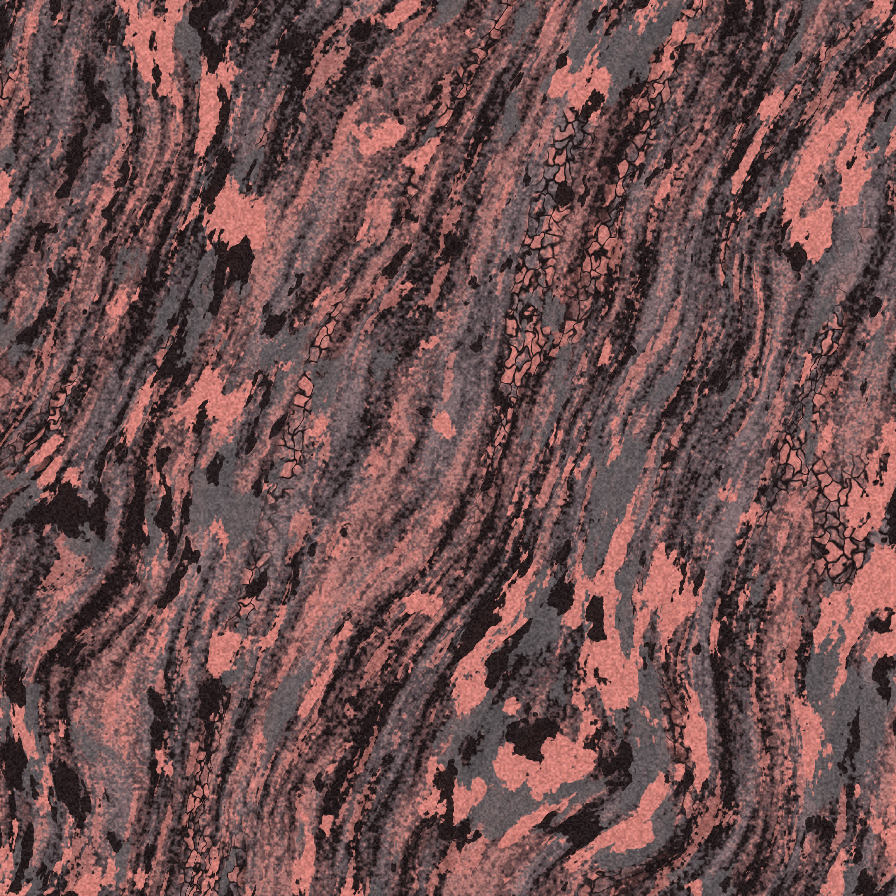
This texture is drawn by a WebGL 2 fragment shader. Its source:

```glsl
#version 300 es
precision highp float;

uniform vec2 u_resolution;
out vec4 fragColor;

float hash(vec2 c) {
    vec3 a = fract(c.xyx * 0.1031);
    a += dot(a, a.yzx + 33.33);
    return fract((a.x + a.y) * a.z);
}

float noise(vec2 p) {
    vec2 i = floor(p), f = fract(p);
    f = f * f * (3.0 - 2.0 * f);
    return mix(mix(hash(i), hash(i + vec2(1, 0)), f.x),
               mix(hash(i + vec2(0, 1)), hash(i + vec2(1, 1)), f.x), f.y);
}

float fbm(vec2 p, int octaves) {
    float sum = 0.0, amp = 0.5, total = 0.0;
    for (int i = 0; i < octaves; i++) {
        sum += amp * noise(p);
        total += amp;
        amp *= 0.56;
        p = p * 2.03 + 17.3;
    }
    return sum / total;
}

// x: distance to the cell border, y: random value of the cell
vec2 pebbles(vec2 p) {
    vec2 cell = floor(p);
    float nearest = 9.0, second = 9.0, id = 0.0;
    for (int y = -1; y <= 1; y++)
    for (int x = -1; x <= 1; x++) {
        vec2 c = cell + vec2(x, y);
        float d = length(c + 0.1 + 0.8 * vec2(hash(c), hash(c + 57.0)) - p);
        if (d < nearest) {
            second = nearest;
            nearest = d;
            id = hash(c + 91.0);
        } else {
            second = min(second, d);
        }
    }
    return vec2(second - nearest, id);
}

// x runs across the layers, y along them
vec2 flowCoords(vec2 p) {
    vec2 q = vec2(dot(p, vec2(0.94, -0.34)), dot(p, vec2(0.34, 0.94))) + 5.0;
    q.x += 0.1 * (noise(q * vec2(3.0, 3.2)) - 0.5);
    q.x += 0.06 * (noise(q * vec2(7.0, 6.5) + 31.0) - 0.5);
    q.x += 0.014 * (fbm(q * vec2(30.0, 20.0) + 11.0, 3) - 0.5);
    return q;
}

void main() {
    vec2 p = gl_FragCoord.xy / min(u_resolution.x, u_resolution.y);
    vec2 q = flowCoords(p);
    float grain = noise(p * 430.0);
    float speck = fbm(p * 260.0 + 40.0, 2);

    vec3 black = vec3(0.13, 0.095, 0.1);
    vec3 slate = vec3(0.37, 0.345, 0.355);
    vec3 salmon = vec3(0.84, 0.51, 0.475);

    // Fine layered streaks
    float band = fbm(q * vec2(24.0, 2.2) + 8.0, 2);
    float streak = fbm(q * vec2(85.0, 9.0), 4);
    float tone = 0.46 + 1.25 * (streak - 0.5) + 0.5 * (band - 0.5) + 0.7 * (speck - 0.5);
    float warmth = smoothstep(0.35, 0.65, fbm(q * vec2(40.0, 4.0) + 63.0, 3) + 0.35 * (grain - 0.5));
    vec3 light = mix(vec3(0.5, 0.42, 0.43), vec3(0.68, 0.46, 0.44), warmth);
    vec3 middle = mix(vec3(0.35, 0.3, 0.315), vec3(0.42, 0.295, 0.295), warmth);
    vec3 color = mix(black, middle, smoothstep(0.1, 0.47, tone));
    color = mix(color, light, smoothstep(0.45, 0.78, tone));

    // Thin broken salmon veins
    float vein = fbm(q * vec2(90.0, 14.0) + 120.0, 4) + 0.25 * (speck - 0.5);
    color = mix(color, salmon, 0.65 * smoothstep(0.62, 0.69, vein));

    // Chains of pebbles with dark joints
    float chain = 1.0 - smoothstep(0.04, 0.09, abs(noise(q * vec2(7.5, 1.5) + 45.0) - 0.5));
    chain *= smoothstep(0.4, 0.55, fbm(q * vec2(14.0, 6.0) + 77.0, 2));
    vec2 wobble = vec2(noise(q * 120.0), noise(q * 120.0 + 19.0));
    vec2 stone = pebbles(q * vec2(88.0, 54.0) + 0.8 * wobble);
    vec3 stoneColor = mix(color, salmon, 0.8 * smoothstep(0.35, 0.75, stone.y));
    stoneColor = mix(black, stoneColor, smoothstep(0.04, 0.26, stone.x + 0.15 * (speck - 0.5)));
    color = mix(color, stoneColor, chain);

    // Lenses of coarse slate, salmon and black clots
    float zone = fbm(q * vec2(7.0, 2.6) + 23.0, 3);
    float lens = smoothstep(0.48, 0.6, zone + 0.12 * (streak - 0.5));
    float jag = 0.1 * (speck - 0.5);
    float slateClot = fbm(q * vec2(24.0, 10.0) + 150.0, 4) + jag;
    float salmonClot = fbm(q * vec2(36.0, 15.0) + 210.0, 5) + jag;
    float blackClot = fbm(q * vec2(46.0, 21.0) + 270.0, 4) + jag;
    float rise = 0.17 * (1.0 - lens);
    color = mix(color, slate, 0.85 * smoothstep(0.51, 0.55, slateClot - rise));
    color = mix(color, salmon, 0.95 * smoothstep(0.525, 0.565, salmonClot - rise));
    color = mix(color, black, 0.95 * smoothstep(0.615, 0.65, blackClot - 0.5 * rise));

    // Crystalline grain
    color *= 0.86 + 0.28 * grain;
    color += 0.08 * (hash(floor(p * 512.0)) - 0.5);
    fragColor = vec4(clamp(color, 0.0, 1.0), 1.0);
}
```
